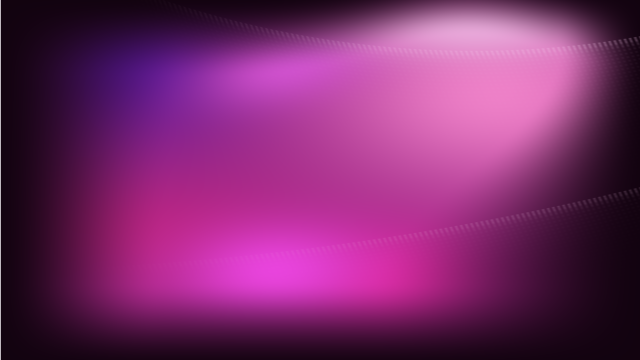
Write a WebGL 2 fragment shader that draws this background.

```glsl
#version 300 es
precision highp float;

uniform vec2 u_resolution;
out vec4 fragColor;

// Soft elliptical glow, tilted by an angle in radians
float glow(vec2 p, vec2 center, vec2 radius, float tilt) {
    vec2 d = p - center;
    float c = cos(tilt), s = sin(tilt);
    d = vec2(c * d.x + s * d.y, c * d.y - s * d.x) / radius;
    return exp(-dot(d, d));
}

// Fine dotted mesh hanging below a curve; depth is the distance under it
float dottedMesh(float x, float depth, float reach) {
    float columns = 0.5 + 0.5 * cos(6.28318 * 125.0 * (x - depth * 0.25));
    float rows = 0.5 + 0.5 * cos(6.28318 * 95.0 * depth);
    float inside = smoothstep(-0.002, 0.003, depth);
    float rim = exp(-depth * depth / 0.0003);
    float veil = exp(-max(depth, 0.0) / reach);
    return inside * columns * (rim + 0.3 * rows * veil);
}

// Darkness closing in from the four sides, uneven along each of them
float vignette(vec2 p) {
    float left = smoothstep(-0.01, mix(0.24, 0.30, p.y), p.x);
    float rightStart = mix(0.58, 0.87, smoothstep(0.2, 0.85, p.y));
    float right = 1.0 - smoothstep(rightStart, 1.01, p.x);
    float opening = exp(-pow((p.x - 0.73) / 0.19, 2.0));
    float top = 1.0 - smoothstep(mix(0.78, 0.90, opening), mix(1.01, 1.08, opening), p.y);
    float bottom = smoothstep(-0.03, 0.22, p.y);
    return left * right * top * bottom;
}

void main() {
    vec2 p = gl_FragCoord.xy / u_resolution;

    // Broad colour fields
    vec3 color = vec3(0.62, 0.15, 0.52);
    color = mix(color, vec3(0.72, 0.14, 0.50), glow(p, vec2(0.24, 0.36), vec2(0.24, 0.17), 0.0));
    color = mix(color, vec3(0.35, 0.09, 0.58), glow(p, vec2(0.20, 0.83), vec2(0.20, 0.23), 0.0));
    color = mix(color, vec3(0.93, 0.50, 0.78), glow(p, vec2(0.78, 0.74), vec2(0.27, 0.27), 0.0));

    // Upper lights
    color = mix(color, vec3(0.84, 0.33, 0.84), 0.85 * glow(p, vec2(0.45, 0.81), vec2(0.14, 0.09), 0.5));
    color = mix(color, vec3(0.92, 0.69, 0.87), 0.9 * glow(p, vec2(0.74, 0.92), vec2(0.20, 0.085), 0.0));

    // Lower lights
    color = mix(color, vec3(0.86, 0.15, 0.60), 0.85 * glow(p, vec2(0.60, 0.23), vec2(0.15, 0.14), 0.3));
    color = mix(color, vec3(0.92, 0.27, 0.88), 0.95 * glow(p, vec2(0.43, 0.25), vec2(0.15, 0.13), 0.2));

    color = mix(vec3(0.07, 0.01, 0.06), color, vignette(p));

    // Two dotted ribbons, clearer toward the right
    float upperEdge = 0.859 + 0.6 * pow(p.x - 0.74, 2.0);
    float lowerX = p.x - 0.12;
    float lowerEdge = 0.255 + 0.08 * lowerX + 0.2 * lowerX * lowerX;
    float upper = dottedMesh(p.x, upperEdge - p.y, 0.10) * smoothstep(0.12, 0.85, p.x);
    float lower = dottedMesh(p.x, lowerEdge - p.y, 0.06) * smoothstep(0.10, 0.85, p.x);
    color = mix(color, vec3(0.96, 0.78, 0.92), 0.24 * upper + 0.14 * lower);

    // Pale hairline on the left border
    color = mix(color, vec3(0.75, 0.72, 0.75), 1.0 - smoothstep(0.0008, 0.0022, p.x));

    fragColor = vec4(color, 1.0);
}
```
